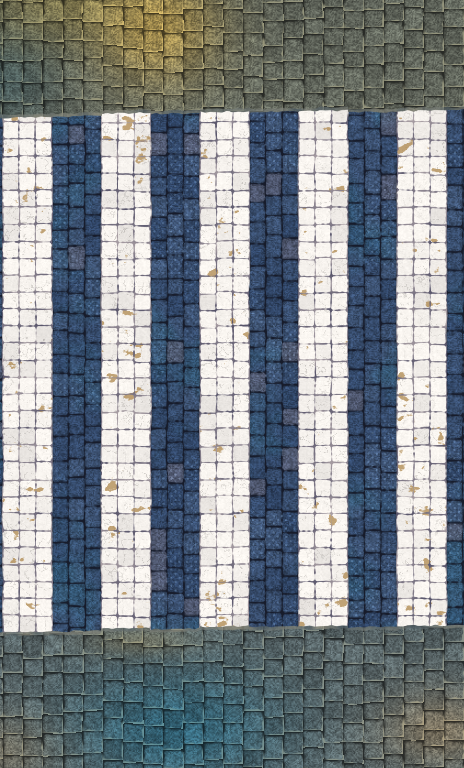
Give the GLSL for this texture, as a Shadertoy shader.

```glsl
struct Stone { float dist; float id; vec2 local; };

float hash(vec2 p) {
    return fract(sin(dot(p, vec2(127.1, 311.7))) * 43758.5453);
}

float noise(vec2 p) {
    vec2 i = floor(p), f = fract(p);
    f = f * f * (3.0 - 2.0 * f);
    return mix(mix(hash(i), hash(i + vec2(1, 0)), f.x),
               mix(hash(i + vec2(0, 1)), hash(i + vec2(1, 1)), f.x), f.y);
}

float fbm(vec2 p) {
    float sum = 0.0, amp = 0.5;
    for (int i = 0; i < 4; i++) {
        sum += amp * noise(p);
        p = mat2(1.6, 1.2, -1.2, 1.6) * p + 3.7;
        amp *= 0.5;
    }
    return sum;
}

float jointHeight(float column, float row, float jitter) {
    return row + jitter * (hash(vec2(column, row) + 4.3) - 0.5);
}

// Columns of rounded stones with uneven heights
Stone layStones(vec2 p, float gap, float jitter, float stagger) {
    float column = floor(p.x), y = p.y + stagger * hash(vec2(column, 7.0));
    float row = floor(y);
    if (y < jointHeight(column, row, jitter)) row -= 1.0;
    else if (y > jointHeight(column, row + 1.0, jitter)) row += 1.0;
    float low = jointHeight(column, row, jitter);
    float high = jointHeight(column, row + 1.0, jitter);
    vec2 local = vec2(fract(p.x) - 0.5, y - 0.5 * (low + high));
    vec2 q = abs(local) - vec2(0.5, 0.5 * (high - low)) + gap + 0.13;
    float dist = length(max(q, 0.0)) + min(max(q.x, q.y), 0.0) - 0.13;
    return Stone(dist, hash(vec2(column, row) + 19.7), local);
}

float glow(vec2 uv, vec2 centre, vec2 size) {
    vec2 d = (uv - centre) / size;
    return exp(-dot(d, d));
}

vec3 whiteStones(vec2 p, float grain, float aa) {
    Stone s = layStones(p / vec2(1.0, 1.03), 0.03, 0.1, 0.1);
    float dist = s.dist + 0.07 * (noise(p * 6.0) - 0.5);
    vec3 col = vec3(0.985, 0.97, 0.95) - vec3(0.08, 0.08, 0.075) * s.id * s.id * s.id;
    col += 0.08 * (grain - 0.5);
    // Grey veins and ochre stains
    float vein = abs(fbm(p * 1.7 + 11.0) - 0.48);
    col -= 0.16 * (1.0 - smoothstep(0.0, 0.025, vein)) * noise(p * 0.9);
    float stain = smoothstep(0.67, 0.73, fbm(p * vec2(1.2, 1.6) + 31.0));
    col = mix(col, vec3(0.68, 0.53, 0.30), 0.75 * stain);
    vec3 joint = mix(vec3(0.32, 0.31, 0.40), vec3(0.66, 0.62, 0.64), noise(p * 1.3));
    return mix(col, joint, smoothstep(-aa, aa, dist));
}

vec3 blueStones(vec2 p, float grain, float aa) {
    Stone s = layStones(p / vec2(1.0, 1.27), 0.03, 0.3, 1.0);
    float dist = s.dist + 0.07 * (noise(p * 5.0) - 0.5);
    vec3 col = mix(vec3(0.18, 0.26, 0.385), vec3(0.24, 0.32, 0.44), s.id);
    col = mix(col, vec3(0.18, 0.36, 0.46), 0.5 * smoothstep(0.5, 0.75, fbm(p * 0.25 + 5.0)));
    col = mix(col, vec3(0.34, 0.34, 0.41), 0.6 * step(0.94, s.id));
    col *= 0.6 + 0.9 * grain;
    // Pale dotted glaze
    vec2 dots = fract(vec2(p.x + p.y, p.x - p.y) * 2.0) - 0.5;
    float mask = smoothstep(0.55, 0.75, noise(p * 0.35 + 2.0));
    col += vec3(0.10, 0.12, 0.13) * mask * (1.0 - smoothstep(0.1, 0.28, length(dots)));
    col *= 1.0 - 0.12 * smoothstep(-0.15, 0.0, dist);
    return mix(col, vec3(0.09, 0.11, 0.17), smoothstep(-aa, aa, dist));
}

vec3 roadStones(vec2 p, vec2 uv, float grain, float aa) {
    Stone s = layStones(p / vec2(1.22, 1.2), 0.04, 0.28, 1.0);
    float dist = s.dist + 0.1 * (noise(p * 4.0) - 0.5);
    // Warm light above, teal light below
    vec3 upper = mix(vec3(0.39, 0.41, 0.37), vec3(0.29, 0.36, 0.36), glow(uv, vec2(0.0, 0.90), vec2(0.13, 0.07)));
    upper = mix(upper, vec3(0.52, 0.48, 0.29), 0.75 * glow(uv, vec2(0.16, 1.0), vec2(0.22, 0.06)));
    upper = mix(upper, vec3(0.72, 0.61, 0.32), 0.85 * glow(uv, vec2(0.34, 0.965), vec2(0.13, 0.075)));
    vec3 lower = mix(vec3(0.35, 0.40, 0.41), vec3(0.18, 0.40, 0.49), 0.85 * glow(uv, vec2(0.38, 0.05), vec2(0.22, 0.08)));
    lower = mix(lower, vec3(0.54, 0.48, 0.38), 0.75 * glow(uv, vec2(0.95, 0.05), vec2(0.13, 0.05)));
    lower = mix(lower, vec3(0.47, 0.44, 0.37), 0.7 * glow(uv, vec2(0.0, 0.02), vec2(0.12, 0.05)));
    lower = mix(lower, vec3(0.48, 0.46, 0.36), 0.6 * glow(uv, vec2(0.30, 0.165), vec2(0.12, 0.02)));
    vec3 light = mix(lower, upper, step(0.5, uv.y));
    vec3 col = light * (0.86 + 0.2 * s.id) * (0.6 + 0.85 * grain);
    // Shadowed upper left, sandy rim lower right
    float side = dot(s.local, vec2(0.9, -1.3));
    float edge = smoothstep(-0.15, 0.0, dist);
    col *= 1.0 - 0.25 * edge * smoothstep(0.3, -0.4, side);
    vec3 sand = light * 1.1 + vec3(0.15, 0.13, 0.08);
    vec3 joint = mix(light * 0.4, sand, smoothstep(-0.15, 0.45, side + 0.5 * (noise(p * 2.0) - 0.5)));
    return mix(col, joint, smoothstep(-aa, aa, dist));
}

void mainImage(out vec4 fragColor, in vec2 fragCoord) {
    vec2 uv = fragCoord / iResolution.xy;
    vec2 p = uv * vec2(28.24, 46.5) - vec2(0.17, 0.0);
    float aa = 46.5 / iResolution.y;
    float grain = 0.35 * noise(p * 8.0) + 0.5 * noise(p * 15.0) + 0.15 * noise(p * 3.0);
    vec2 q = p + 0.08 * (vec2(noise(p * 0.8), noise(p * 0.8 + 17.0)) - 0.5);

    // Alternating crossing stripes, three columns each
    float phase = mod(q.x + 1.5, 6.0) - 1.5;
    float stripeDist = abs(phase - 1.5) - 1.53;
    vec3 crossing = mix(whiteStones(q, grain, 0.7 * aa), blueStones(q, grain, 0.7 * aa),
                        smoothstep(-0.5 * aa, 0.5 * aa, stripeDist));

    // Slightly tilted band with uneven ends
    float shift = 0.016 * p.x + 0.2 * (hash(vec2(floor(q.x / 3.0), 2.0)) - 0.5);
    float band = abs(p.y - 23.85 - shift) - 15.6 + 0.12 * (noise(p * 3.0) - 0.5);
    vec3 col = mix(crossing, roadStones(q, uv, grain, 0.7 * aa), smoothstep(-0.5 * aa, 0.5 * aa, band));
    float seam = 1.0 - smoothstep(0.05, 0.05 + 1.5 * aa, abs(band - 0.08));
    col = mix(col, mix(vec3(0.30, 0.36, 0.40), vec3(0.62, 0.60, 0.52), noise(p * 1.4)), 0.7 * seam);
    fragColor = vec4(clamp(col, 0.0, 1.0), 1.0);
}
```
